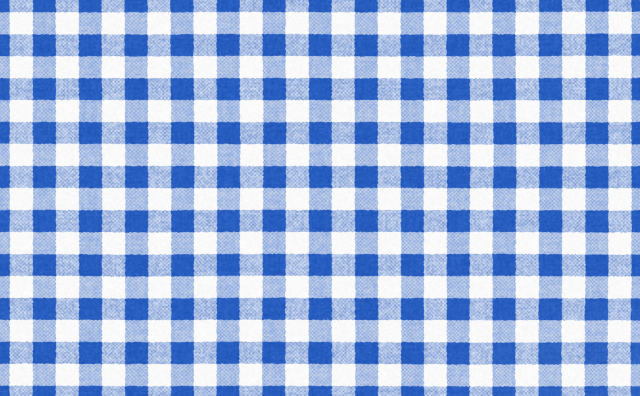
Give the GLSL for this pattern, as a Shadertoy shader.

```glsl
// Blue and white gingham cloth: dyed warp and weft bands cross, and the weave
// decides which thread lies on top, giving white, half-tone and solid squares.
// Noise adds uneven threads, frayed band edges and slight fading.

float hash(vec2 p) {
    vec3 q = fract(p.xyx * vec3(0.1031, 0.1030, 0.0973));
    q += dot(q, q.yzx + 33.33);
    return fract((q.x + q.y) * q.z);
}

// Smooth value noise centred on zero, from -0.5 to 0.5
float noise(vec2 p) {
    vec2 i = floor(p), f = fract(p);
    f = f * f * (3.0 - 2.0 * f);
    float low = mix(hash(i), hash(i + vec2(1, 0)), f.x);
    float high = mix(hash(i + vec2(0, 1)), hash(i + vec2(1, 1)), f.x);
    return mix(low, high, f.y) - 0.5;
}

// Dyed half of each unit repeat, with a soft edge
float dyedBand(float x, float softness) {
    float fromCentre = abs(fract(x + 0.25) - 0.5);
    return 1.0 - smoothstep(0.25 - softness, 0.25 + softness, fromCentre);
}

void mainImage(out vec4 fragColor, in vec2 fragCoord) {
    vec2 uv = fragCoord / iResolution.xy;
    vec2 repeats = vec2(13.9, 9.0);
    vec2 cell = vec2(uv.x, 1.0 - uv.y) * repeats - vec2(0.706, 0.775);
    vec2 pixel = repeats / iResolution.xy;

    // Gentle drift of the cloth and frayed band edges
    vec2 drift = 0.025 * vec2(noise(cell * 0.4 + 7.0), noise(cell * 0.4 + 31.0));
    vec2 fray = 0.02 * vec2(noise(cell.yx * vec2(24.0, 2.0) + 50.0),
                            noise(cell * vec2(24.0, 2.0) + 90.0));
    vec2 bands = cell + drift + fray;
    float warp = dyedBand(bands.x, max(0.018, 0.75 * pixel.x));
    float weft = dyedBand(bands.y, max(0.018, 0.75 * pixel.y));

    // Interlaced threads, with slubs running along each direction
    vec2 thread = cell * 6.2832 * 12.0;
    float interlace = cos(thread.x) * cos(thread.y);
    float slubs = noise(cell * vec2(26.0, 1.7) + 13.0)
                + noise(cell * vec2(1.7, 26.0) + 71.0);
    float grain = noise(cell * 25.0 + 120.0);
    float warpOnTop = 0.5 + 0.09 * interlace + 0.07 * slubs + 0.17 * grain;

    // Top thread sets the tone; white yarn shows a little more strongly
    float dye = pow(clamp(mix(weft, warp, warpOnTop), 0.0, 1.0), 1.4);

    // Patchy fading, strongest toward the lower right
    float corner = smoothstep(0.6, 1.0, uv.x) * smoothstep(0.4, 0.0, uv.y);
    float patches = noise(cell * 2.5 + 160.0) + 0.5 * noise(cell * 9.0 + 200.0);
    dye *= 1.0 - corner * (0.04 + 0.08 * patches);

    vec3 blue = vec3(0.155, 0.365, 0.75) + 0.05 * grain + 0.02 * slubs;
    vec3 white = vec3(0.98) + 0.025 * grain;
    vec3 color = mix(white, blue, dye);

    // Sparse pale lint
    float lint = smoothstep(0.44, 0.5, noise(cell * 17.0 + 260.0));
    color = mix(color, white, 0.12 * lint);

    fragColor = vec4(clamp(color, 0.0, 1.0), 1.0);
}
```
